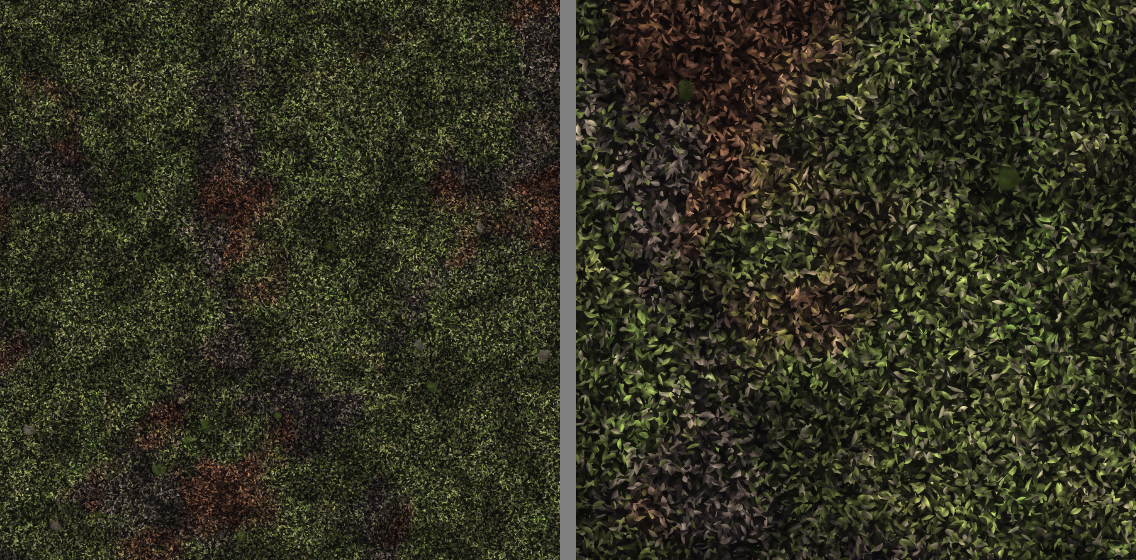
Left: the whole. Right: its middle third, enlarged.
Write a Shadertoy shader that draws this texture.

```glsl
// Dark mossy turf seen from above: many layers of tiny tapered blades in random
// directions, over near-black soil. Low-frequency noise turns some areas into
// dry or rusty earth, and a few small round leaves and pebbles are scattered.

vec4 hash4(vec2 p) {
    vec4 q = fract(p.xyxy * vec4(0.1031, 0.1030, 0.0973, 0.1099));
    q += dot(q, q.wzxy + 33.33);
    return fract((q.xxyz + q.yzzw) * q.zywx);
}

float noise(vec2 p) {
    vec2 i = floor(p), f = fract(p);
    f = f * f * (3.0 - 2.0 * f);
    return mix(mix(hash4(i).x, hash4(i + vec2(1, 0)).x, f.x),
               mix(hash4(i + vec2(0, 1)).x, hash4(i + vec2(1, 1)).x, f.x), f.y);
}

float fbm(vec2 p) {
    float sum = 0.0, amp = 0.5;
    for (int i = 0; i < 5; i++) {
        sum += amp * noise(p);
        p = mat2(1.6, 1.2, -1.2, 1.6) * p + 7.3;
        amp *= 0.5;
    }
    return sum;
}

// Paints one layer of blades; turf holds tone in x and dryness in y.
void bladeLayer(inout vec2 turf, vec2 uv, float grid, float seed, float dryShare) {
    vec2 p = uv * grid + seed * 5.37;
    float blur = 0.7 * grid / iResolution.y;
    for (int y = -1; y <= 1; y++)
    for (int x = -1; x <= 1; x++) {
        vec2 cell = floor(p) + vec2(x, y);
        vec4 place = hash4(cell + seed * 31.7);
        vec4 look = hash4(cell + seed * 47.1 + 113.0);
        float angle = 6.2832 * place.z;
        vec2 along = vec2(cos(angle), sin(angle));
        vec2 d = p - cell - place.xy;
        float u = dot(d, along);
        float v = dot(d, vec2(-along.y, along.x));
        v += (place.w - 0.5) * 0.9 * u * u;
        float halfLength = mix(0.25, 0.62, look.x);
        float taper = 1.0 - pow(min(abs(u) / halfLength, 1.0), 2.0);
        float width = mix(0.09, 0.23, look.y) * taper;
        float cover = smoothstep(blur, -blur, abs(v) - width) * step(abs(u), halfLength);
        float tone = 0.045 + 0.48 * pow(look.z, 1.8);
        tone *= 0.92 + 0.3 * clamp(v / 0.2, -1.0, 1.0);
        turf = mix(turf, vec2(tone, step(look.w, dryShare)), cover);
    }
}

// Sparse round leaves and pale pebbles with ragged rims.
void scatterRound(inout vec3 color, vec2 uv) {
    vec2 p = uv * 9.0;
    for (int y = -1; y <= 1; y++)
    for (int x = -1; x <= 1; x++) {
        vec2 cell = floor(p) + vec2(x, y);
        vec4 r = hash4(cell + 71.0);
        vec4 kind = hash4(cell + 239.0);
        vec2 d = p - cell - r.xy;
        float radius = mix(0.04, 0.095, kind.x);
        float rim = length(d * vec2(1.0, 0.8 + 0.5 * kind.y)) - radius;
        rim += 0.07 * (noise(uv * 150.0) - 0.5);
        float cover = smoothstep(0.02, -0.02, rim) * step(r.z, 0.22);
        vec3 skin = kind.z < 0.6 ? vec3(0.25, 0.31, 0.13) : vec3(0.42, 0.38, 0.34);
        skin *= 0.6 + 0.5 * noise(uv * 190.0) + 2.0 * (d.y - d.x);
        color = mix(color, skin, 0.75 * cover);
    }
}

void mainImage(out vec4 fragColor, in vec2 fragCoord) {
    vec2 uv = fragCoord / iResolution.y;

    // Broad patches: bare earth, rust stains and shaded hollows
    vec2 warp = 0.05 * vec2(noise(uv * 14.0), noise(uv * 14.0 + 40.0));
    float earth = smoothstep(0.52, 0.68, fbm((uv + warp) * 7.0 + 3.0));
    float rust = earth * smoothstep(0.52, 0.66, fbm(uv * 8.0 + 61.0));
    float hollow = smoothstep(0.3, 0.62, fbm(uv * 24.0 + 19.0));

    // Stacked blades on soil
    vec2 turf = vec2(0.05 + 0.05 * noise(uv * 210.0), 0.5);
    float dryShare = 0.24 + 0.62 * earth;
    for (int i = 0; i < 10; i++) {
        float layer = float(i);
        bladeLayer(turf, uv, 82.0 + 7.0 * layer, layer + 1.0, dryShare);
    }

    // Fine grain and local light
    float grain = 0.55 + 0.9 * noise(uv * 330.0 + 11.0);
    float light = mix(0.72, 1.24, hollow) * mix(1.0, 0.74, earth);
    float tone = turf.x * grain * light + 0.012;

    // Green blades, straw blades and rusty earth
    vec3 green = mix(vec3(0.82, 1.0, 0.46), vec3(0.99, 1.0, 0.53), noise(uv * 30.0));
    vec3 straw = mix(vec3(1.05, 0.99, 0.75), vec3(1.08, 0.94, 0.83), earth);
    vec3 color = tone * mix(green, straw, turf.y);
    color = mix(color, tone * vec3(1.4, 0.87, 0.58), 0.75 * rust);
    color += vec3(0.004, 0.002, 0.012);

    scatterRound(color, uv);
    fragColor = vec4(clamp(color, 0.0, 1.0), 1.0);
}
```
